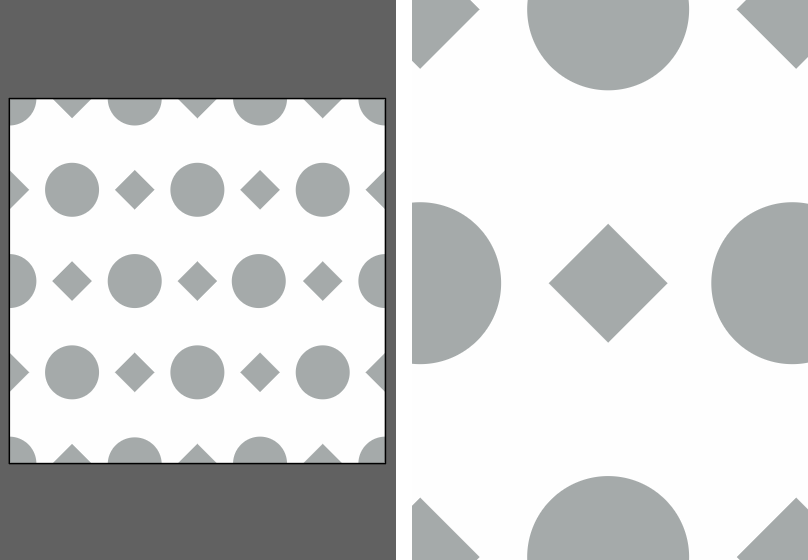
Left, the full canvas; right, a detail of the centre.
This pattern is drawn by a Shadertoy shader. Its source:

```glsl
#define PANEL_CENTER vec2(-0.0011, -0.0019)
#define PANEL_HALF vec2(0.3358, 0.3259)
#define SPACING vec2(0.1119, 0.1630)
#define DISC_RADIUS 0.0482
#define DIAMOND_RADIUS 0.0354
#define BORDER_WIDTH 0.0027
#define GROUND vec3(0.38)
#define PAPER vec3(0.996)
#define MOTIF vec3(0.647, 0.667, 0.667)
#define INK vec3(0.0)

float boxDistance(vec2 p, vec2 halfSize) {
    vec2 d = abs(p) - halfSize;
    return length(max(d, 0.0)) + min(max(d.x, d.y), 0.0);
}

float diamondDistance(vec2 p, float radius) {
    return (abs(p.x) + abs(p.y) - radius) * 0.70711;
}

// Slight misplacement of two discs
vec2 discOffset(vec2 cell) {
    if (cell == vec2(1.0, 0.0)) return vec2(-0.0023, 0.0);
    if (cell == vec2(-1.0, -2.0)) return vec2(0.0, -0.0013);
    return vec2(0.0);
}

// Checkerboard of discs and diamonds, with a diamond at the center
float motifDistance(vec2 p) {
    vec2 cell = floor(p / SPACING + 0.5);
    vec2 local = p - cell * SPACING;
    bool isDisc = mod(cell.x + cell.y, 2.0) > 0.5;
    return isDisc ? length(local - discOffset(cell)) - DISC_RADIUS
                  : diamondDistance(local, DIAMOND_RADIUS);
}

float coverage(float dist, float pixel) {
    return clamp(0.5 - dist / pixel, 0.0, 1.0);
}

void mainImage(out vec4 fragColor, in vec2 fragCoord) {
    float pixel = 1.0 / iResolution.y;
    vec2 p = (fragCoord - 0.5 * iResolution.xy) * pixel - PANEL_CENTER;
    float panel = boxDistance(p, PANEL_HALF);

    // Panel contents, clipped to the frame
    vec3 inside = mix(PAPER, MOTIF, coverage(motifDistance(p), pixel));
    vec3 color = mix(GROUND, inside, coverage(panel, pixel));

    // Thin frame
    color = mix(color, INK, coverage(abs(panel) - 0.5 * BORDER_WIDTH, pixel));
    fragColor = vec4(color, 1.0);
}
```
